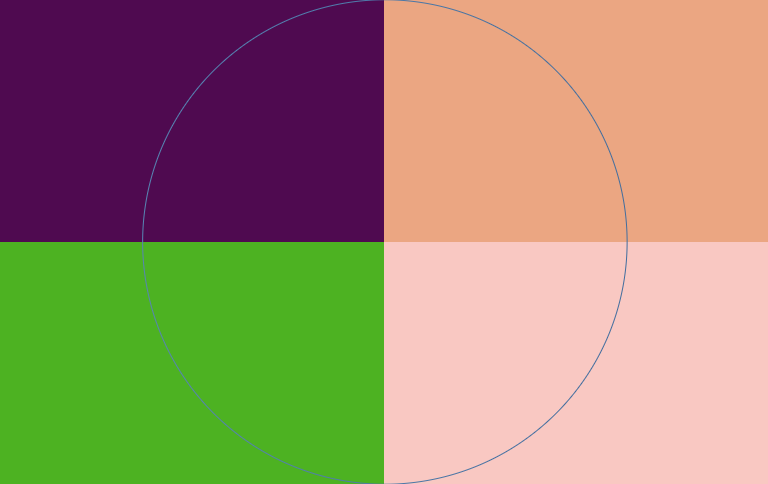
A Shadertoy shader for this background:

```glsl
const vec3 PURPLE = vec3(0.31, 0.04, 0.315);
const vec3 ORANGE = vec3(0.922, 0.652, 0.51);
const vec3 GREEN = vec3(0.302, 0.698, 0.133);
const vec3 PINK = vec3(0.978, 0.785, 0.762);
const vec3 RING_LEFT = vec3(0.34, 0.52, 0.70);
const vec3 RING_RIGHT = vec3(0.26, 0.43, 0.62);

// Lengths are fractions of the canvas height, measured from its centre
const vec2 RING_CENTRE = vec2(0.0018, 0.0);
const float RING_RADIUS = 0.5005;
const float RING_WIDTH = 0.0021;

// Coverage of the positive side of an edge, smoothed over one pixel
float coverage(float signedDist, float pixel) {
    return clamp(signedDist / pixel + 0.5, 0.0, 1.0);
}

void mainImage(out vec4 fragColor, in vec2 fragCoord) {
    float pixel = 1.0 / iResolution.y;
    vec2 p = (fragCoord - 0.5 * iResolution.xy) * pixel;

    // Four flat quadrants
    float right = coverage(p.x, pixel);
    float top = coverage(p.y, pixel);
    vec3 colour = mix(mix(GREEN, PINK, right), mix(PURPLE, ORANGE, right), top);

    // Thin ring, slightly darker toward the right
    vec2 q = p - RING_CENTRE;
    float ringDist = abs(length(q) - RING_RADIUS);
    float ring = coverage(0.5 * RING_WIDTH - ringDist, pixel);
    float across = smoothstep(-RING_RADIUS, RING_RADIUS, q.x);
    colour = mix(colour, mix(RING_LEFT, RING_RIGHT, across), ring);

    fragColor = vec4(colour, 1.0);
}
```
